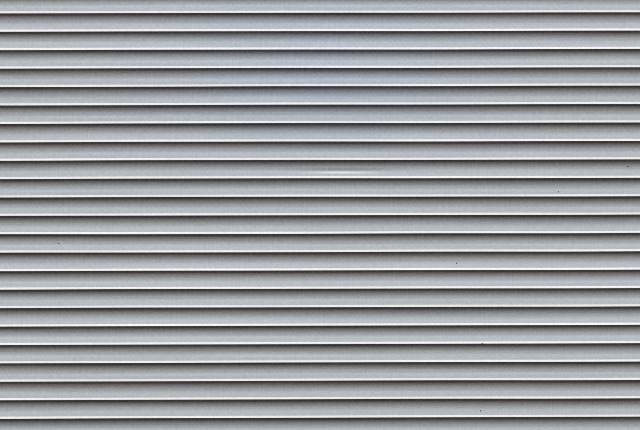
A Shadertoy shader for this texture:

```glsl
const float PITCH = 0.0428;      // slat height in canvas heights
const float FIRST_LINE = 0.0271; // first highlight, measured from the top

const vec3 SHADOW = vec3(0.23, 0.215, 0.215);
const vec3 DARK_GREY = vec3(0.39, 0.38, 0.38);
const vec3 MID_GREY = vec3(0.51, 0.51, 0.51);
const vec3 GREY = vec3(0.61, 0.63, 0.65);
const vec3 LIGHT_GREY = vec3(0.72, 0.74, 0.76);
const vec3 HIGHLIGHT = vec3(0.95, 0.96, 0.97);

float hash(vec2 p) {
    return fract(sin(dot(p, vec2(127.1, 311.7))) * 43758.5453);
}

float noise(vec2 p) {
    vec2 cell = floor(p);
    vec2 f = fract(p);
    f = f * f * (3.0 - 2.0 * f);
    float low = mix(hash(cell), hash(cell + vec2(1.0, 0.0)), f.x);
    float high = mix(hash(cell + vec2(0.0, 1.0)), hash(cell + 1.0), f.x);
    return mix(low, high, f.y);
}

// Soft elliptical spot: 1 at the centre, fading outwards
float spot(vec2 p, vec2 centre, vec2 radius) {
    vec2 q = (p - centre) / radius;
    return exp(-dot(q, q));
}

// Smooth band between two edges
float band(float x, float start, float end, float blur) {
    return smoothstep(start - blur, start + blur, x)
         - smoothstep(end - blur, end + blur, x);
}

// Shading down one slat: shadowed groove, then a curved face
vec3 slatFace(float s, float blur) {
    vec3 c = mix(SHADOW, DARK_GREY, smoothstep(0.18, 0.30, s));
    c = mix(c, MID_GREY, smoothstep(0.28, 0.42, s));
    c = mix(c, GREY, smoothstep(0.40, 0.56, s));
    c = mix(c, LIGHT_GREY, smoothstep(0.54, 0.76, s));
    return mix(LIGHT_GREY, c, smoothstep(0.06 - blur, 0.06 + blur, s));
}

void mainImage(out vec4 fragColor, in vec2 fragCoord) {
    vec2 p = fragCoord / iResolution.y;
    float aspect = iResolution.x / iResolution.y;
    p.y = 1.0 - p.y;

    // Slight tilt that grows downwards, plus faint waviness
    float tilt = (p.x / aspect - 0.5) * mix(0.002, 0.005, p.y);
    float wave = (noise(vec2(p.x * 3.0, p.y * 9.0)) - 0.5) * 0.0012;
    float row = (p.y + tilt + wave - FIRST_LINE) / PITCH + 0.05;
    float s = fract(row + 0.2) - 0.2;
    float id = floor(row + 0.2);
    float blur = max(0.03, 0.6 / (iResolution.y * PITCH));

    // Slat and bright lip
    vec3 color = slatFace(s, blur);
    float lip = band(s, -0.01, 0.11, blur);
    float lipShine = 0.9 + 0.1 * noise(vec2(p.x * 6.0, id * 7.3));
    color = mix(color, HIGHLIGHT, lip * lipShine);

    // Tone differences between slats and streaks along them
    color *= 0.98 + 0.04 * hash(vec2(id, 4.0));
    color += (noise(vec2(p.x * 5.0, p.y * 180.0)) - 0.5) * 0.03;

    // Cool reflection in the upper middle
    float reflection = spot(p, vec2(0.74, 0.17), vec2(0.32, 0.15));
    color += vec3(-0.012, 0.004, 0.03) * reflection * (1.0 - lip);

    // Shallow dent: a thin glint with a soft shade above it
    color = mix(color, HIGHLIGHT, 0.8 * spot(p, vec2(0.795, 0.401), vec2(0.075, 0.0025)));
    color *= 1.0 - 0.15 * spot(p, vec2(0.80, 0.394), vec2(0.11, 0.004));

    // Sparse dark specks
    vec2 speckCell = floor(p * 12.0);
    vec2 speckPos = 0.2 + 0.6 * vec2(hash(speckCell + 3.1), hash(speckCell + 8.7));
    float speck = 1.0 - smoothstep(0.010, 0.030, length(fract(p * 12.0) - speckPos));
    color *= 1.0 - 0.45 * speck * step(0.97, hash(speckCell));

    // Fine grain
    color += (noise(p * 344.0) - 0.5) * 0.05;

    fragColor = vec4(clamp(color, 0.0, 1.0), 1.0);
}
```
